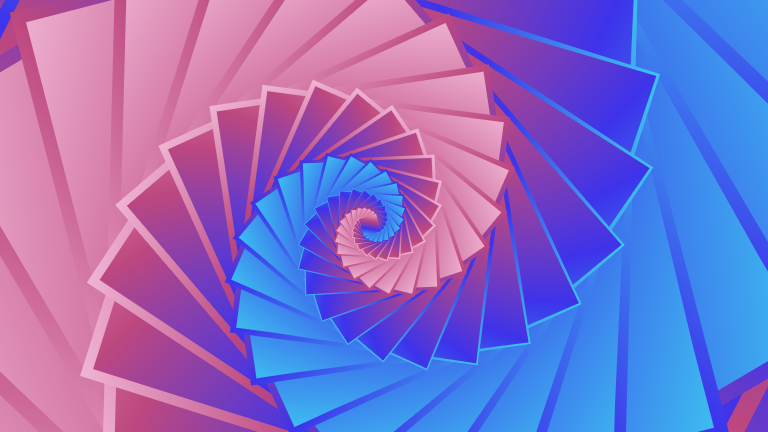
Write a Shadertoy shader that draws this background.

```glsl
#define CENTER vec2(-0.0324, -0.0208)
#define SQUARES 34
#define FIRST_HALF_SIDE 1.266
#define FIRST_ANGLE 3.220
#define SHRINK 0.8842
#define TURN 0.27925
#define SIDE_SHARE 0.33
#define THIN_BORDER 0.012
#define THICK_BORDER 0.045

const vec3 BLUSH   = vec3(0.94, 0.71, 0.83);
const vec3 MAGENTA = vec3(0.74, 0.28, 0.50);
const vec3 INDIGO  = vec3(0.24, 0.20, 0.92);
const vec3 CYAN    = vec3(0.24, 0.78, 0.94);

// Four evenly spaced colour stops
vec3 ramp(float t) {
    float s = clamp(t, 0.0, 1.0) * 3.0;
    vec3 c = mix(BLUSH, MAGENTA, min(s, 1.0));
    c = mix(c, INDIGO, clamp(s - 1.0, 0.0, 1.0));
    return mix(c, CYAN, clamp(s - 2.0, 0.0, 1.0));
}

// Slanted gradient across a square spanning -1 to 1
vec3 slantedGradient(vec2 q) {
    return ramp(0.5 * mix(1.0 - q.y, 1.0 - q.x, SIDE_SHARE));
}

mat2 rotation(float a) {
    float c = cos(a), s = sin(a);
    return mat2(c, -s, s, c);
}

float coverage(float dist, float pixel) {
    return clamp(0.5 - dist / pixel, 0.0, 1.0);
}

void mainImage(out vec4 fragColor, in vec2 fragCoord) {
    vec2 p = (fragCoord - 0.5 * iResolution.xy) / iResolution.y - CENTER;
    vec3 color = INDIGO;
    float halfSide = FIRST_HALF_SIDE;
    float angle = FIRST_ANGLE;

    // Stack of turning squares, largest first
    for (int i = 0; i < SQUARES; i++) {
        vec2 q = rotation(angle) * p / halfSide;
        float pixel = 1.0 / (iResolution.y * halfSide);
        float dist = max(abs(q.x), abs(q.y)) - 1.0;

        // Border narrows towards one corner, its gradient is mirrored
        float fromCorner = clamp(0.6 * length(q - vec2(1.0, -1.0)), 0.0, 1.0);
        float border = mix(THIN_BORDER, THICK_BORDER, fromCorner);
        vec3 edge = slantedGradient(vec2(-q.x, q.y));
        vec3 face = slantedGradient(q);
        vec3 square = mix(edge, face, coverage(dist + border, pixel));

        color = mix(color, square, coverage(dist, pixel));
        halfSide *= SHRINK;
        angle -= TURN;
    }
    fragColor = vec4(color, 1.0);
}
```
